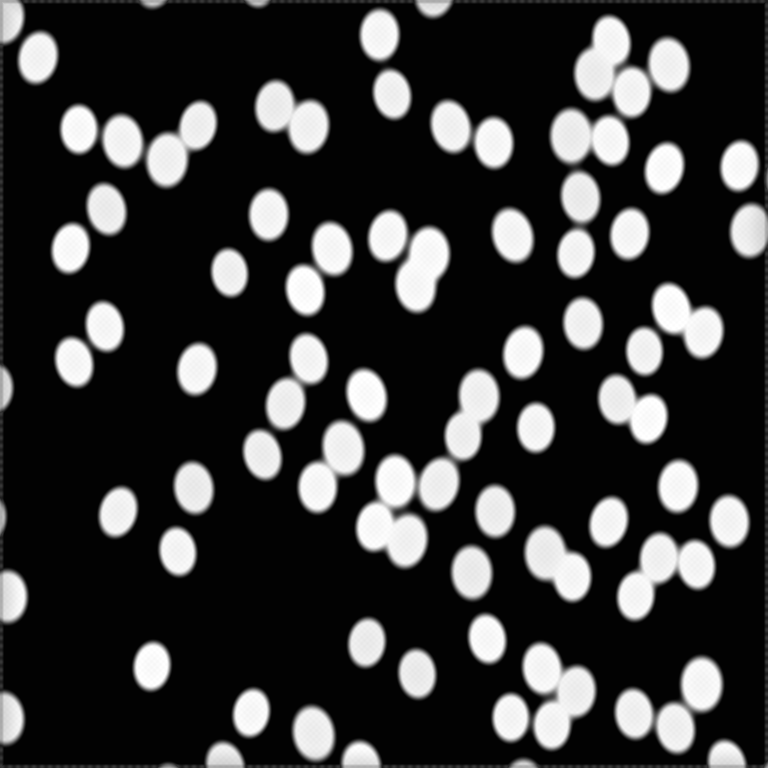
Give the GLSL for this pattern, as a Shadertoy shader.

```glsl
// Soft white oval spots on black that fuse into short chains.
// A tilted, thinned and jittered lattice feeds a sum of Gaussians, whose
// level set gives the ovals and their necks; a dim beaded rim frames it.

const float CELLS = 14.0;   // lattice cells per canvas height

// Sine-free hash: cell index to three values in 0..1
vec3 hash3(vec2 cell) {
    vec3 q = fract(cell.xyx * vec3(0.1031, 0.1030, 0.0973));
    q += dot(q, q.yxz + 33.33);
    return fract((q.xxy + q.yzz) * q.zyx);
}

// Returns the merged radius (1 on the outline) and the blended brightness
vec2 spotField(vec2 p) {
    mat2 tilt = mat2(0.891, 0.454, -0.454, 0.891);
    vec2 lattice = tilt * p * CELLS;
    vec2 home = floor(lattice);
    float total = 1e-12, light = 0.0;

    for (int y = -1; y <= 1; y++)
    for (int x = -1; x <= 1; x++) {
        vec2 cell = home + vec2(x, y);
        vec3 place = hash3(cell + 71.0);
        vec3 look = hash3(cell + 219.0);
        if (place.z > 0.375) continue;   // thin out the lattice

        // Offset to the spot centre, back in upright canvas units
        vec2 centre = cell + 0.5 + 0.5 * (place.xy - 0.5);
        vec2 d = (lattice - centre) * tilt / CELLS;
        d.x -= d.y * (look.z - 0.5) * 0.25;   // slight lean

        vec2 radius = vec2(0.0248, 0.0327) * mix(0.93, 1.07, look.x);
        d /= radius;
        float weight = exp(-3.0 * dot(d, d));
        total += weight;
        light += weight * mix(0.91, 0.98, look.y);
    }
    return vec2(sqrt(max(-log(total) / 3.0, 0.0)), light / total);
}

void mainImage(out vec4 fragColor, in vec2 fragCoord) {
    vec2 uv = fragCoord / iResolution.xy;
    vec2 p = fragCoord / iResolution.y;
    vec2 spot = spotField(p + vec2(3.0, 5.0));

    // Faint fine weave and a slightly darker core inside the spots
    vec2 weave = sin(p * 804.0);
    float white = spot.y + 0.012 * weave.x * weave.y;
    white += 0.02 * smoothstep(0.2, 0.8, spot.x);
    float shade = mix(0.008, white, 1.0 - smoothstep(0.82, 1.19, spot.x));

    // Dimmed margin with a thin beaded rim
    vec2 inset = min(uv, 1.0 - uv);
    float border = min(inset.x, inset.y);
    shade *= mix(0.88, 1.0, smoothstep(0.0, 0.03, border));
    float along = inset.x < inset.y ? uv.y : uv.x;
    float rim = 0.17 + 0.05 * sin(along * 603.0);
    shade = mix(shade, max(rim, shade * 0.8), 1.0 - smoothstep(0.002, 0.006, border));

    fragColor = vec4(vec3(shade), 1.0);
}
```
